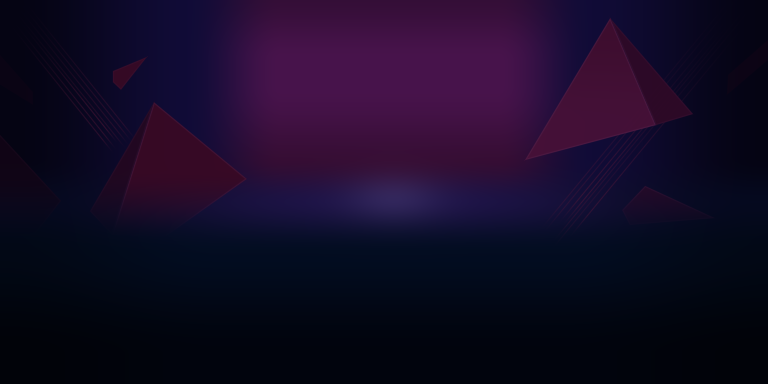
Give the GLSL for this background, as a Shadertoy shader.

```glsl
const vec3 EDGE_NAVY = vec3(0.018, 0.015, 0.075);
const vec3 INDIGO = vec3(0.065, 0.045, 0.215);
const vec3 MAGENTA = vec3(0.280, 0.075, 0.295);
const vec3 PLUM = vec3(0.205, 0.050, 0.195);
const vec3 HAZE = vec3(0.115, 0.075, 0.275);
const vec3 HAZE_SIDE = vec3(0.020, 0.035, 0.120);
const vec3 FLOOR_TOP = vec3(0.010, 0.050, 0.130);
const vec3 FLOOR_LOW = vec3(0.005, 0.016, 0.052);
const vec3 GLOW = vec3(0.080, 0.075, 0.085);
const vec3 FACE_LIT = vec3(0.275, 0.065, 0.215);
const vec3 FACE_RED = vec3(0.220, 0.035, 0.140);
const vec3 FACE_DARK = vec3(0.180, 0.035, 0.150);
const vec3 SHADE = vec3(0.075, 0.018, 0.085);
const vec3 RIM = vec3(0.360, 0.150, 0.320);
const vec3 BEAM = vec3(0.340, 0.090, 0.220);
const vec2 GLOW_CENTER = vec2(1.025, 0.485);
const vec2 GLOW_SIZE = vec2(0.125, 0.065);
const float BEAM_SPREAD = 0.040;
const int BEAM_COUNT = 7;

float hash(float n) {
    return fract(sin(n * 12.9898) * 43758.5453);
}

// Signed distance to a line, positive on the left of a to b
float side(vec2 p, vec2 a, vec2 b) {
    vec2 d = normalize(b - a);
    return dot(p - a, vec2(-d.y, d.x));
}

// Convex shapes with clockwise corners
float triangle(vec2 p, vec2 a, vec2 b, vec2 c) {
    return max(side(p, a, b), max(side(p, b, c), side(p, c, a)));
}

float quad(vec2 p, vec2 a, vec2 b, vec2 c, vec2 d) {
    return max(max(side(p, a, b), side(p, b, c)), max(side(p, c, d), side(p, d, a)));
}

float cover(float d) {
    float aa = 0.75 / iResolution.y;
    return 1.0 - smoothstep(-aa, aa, d);
}

// Face fill with a thin light rim
void paint(inout vec3 col, float d, vec3 tint, float fade, float rim) {
    float line = 1.0 - smoothstep(0.0, 0.004, abs(d + 0.001));
    col = mix(col, mix(tint, RIM, line * rim), cover(d) * fade);
}

// Parallel thin streaks, brightening from a to b
float beams(vec2 p, vec2 a, vec2 b, float seed) {
    vec2 axis = normalize(b - a);
    float along = dot(p - a, axis) / length(b - a);
    float across = side(p, a, b);
    float sum = 0.0;
    for (int i = 0; i < BEAM_COUNT; i++) {
        float k = float(i);
        float r = hash(k + seed);
        float offset = BEAM_SPREAD * (2.0 * (k + 0.6 * r) / float(BEAM_COUNT) - 1.0);
        float span = smoothstep(-0.05, 0.75, along - 0.15 * r)
                   * (1.0 - smoothstep(0.90, 1.02, along + 0.10 * r));
        sum += cover(abs(across - offset) - 0.0013) * span * (0.35 + 0.65 * r);
    }
    return min(sum, 1.0);
}

vec3 background(vec2 p) {
    float x = abs(p.x - 1.015);
    vec3 wall = mix(INDIGO, EDGE_NAVY, smoothstep(0.50, 0.98, x));
    vec3 panel = mix(PLUM, MAGENTA, smoothstep(0.54, 0.78, p.y));
    panel *= 1.0 - 0.28 * smoothstep(0.84, 1.02, p.y);
    wall = mix(wall, panel, 1.0 - smoothstep(0.28, 0.53, x));

    // Haze sinking into the dark floor
    vec3 haze = mix(HAZE, HAZE_SIDE, smoothstep(0.15, 0.95, x));
    vec3 ground = mix(FLOOR_LOW, FLOOR_TOP, smoothstep(0.08, 0.37, p.y));
    ground *= 1.0 - 0.35 * smoothstep(0.45, 1.0, x);
    vec3 col = mix(ground, haze, smoothstep(0.34, 0.48, p.y));
    return mix(col, wall, smoothstep(0.47, 0.59, p.y));
}

void mainImage(out vec4 fragColor, in vec2 fragCoord) {
    vec2 p = fragCoord / iResolution.y;
    p.x += 1.0 - 0.5 * iResolution.x / iResolution.y;
    vec3 col = background(p);
    float fog = smoothstep(0.37, 0.56, p.y);

    // Distant shards and streaks
    paint(col, quad(p, vec2(0.0, 0.857), vec2(0.086, 0.76), vec2(0.086, 0.727), vec2(0.0, 0.78)), SHADE, 0.4, 0.0);
    paint(col, quad(p, vec2(2.0, 0.896), vec2(2.0, 0.844), vec2(1.893, 0.753), vec2(1.896, 0.805)), SHADE, 0.5, 0.0);
    paint(col, quad(p, vec2(-0.01, 0.66), vec2(0.159, 0.477), vec2(0.09, 0.388), vec2(-0.02, 0.388)), SHADE, 0.8 * fog, 0.1);
    col = mix(col, BEAM, 0.65 * beams(p, vec2(0.03, 0.99), vec2(0.335, 0.61), 3.0));
    col = mix(col, BEAM, 0.60 * beams(p, vec2(1.95, 1.0), vec2(1.43, 0.37), 8.0));

    // Left pyramid and small shard
    vec2 apex = vec2(0.401, 0.734), foot = vec2(0.292, 0.388);
    paint(col, triangle(p, apex, foot, vec2(0.234, 0.45)), FACE_DARK * 0.8, 0.85 * fog, 0.15);
    paint(col, quad(p, apex, vec2(0.643, 0.534), vec2(0.43, 0.383), foot), FACE_RED, 0.95 * fog, 0.35);
    paint(col, quad(p, vec2(0.383, 0.852), vec2(0.315, 0.766), vec2(0.294, 0.786), vec2(0.294, 0.815)), FACE_RED, 0.9, 0.15);

    // Right pyramid and low shard
    apex = vec2(1.589, 0.953);
    vec2 ridge = vec2(1.708, 0.674);
    vec3 lit = mix(FACE_LIT, FACE_RED, 0.5 * smoothstep(0.68, 0.95, p.y));
    paint(col, triangle(p, apex, vec2(1.805, 0.703), ridge), FACE_DARK, 0.95, 0.15);
    paint(col, triangle(p, apex, ridge, vec2(1.367, 0.583)), lit, 0.95, 0.4);
    paint(col, quad(p, vec2(1.68, 0.516), vec2(1.862, 0.432), vec2(1.64, 0.414), vec2(1.62, 0.453)), FACE_DARK, 0.8 * fog, 0.3);

    // Horizon glow
    vec2 g = (p - GLOW_CENTER) / GLOW_SIZE;
    col += GLOW * exp(-dot(g, g));
    fragColor = vec4(col, 1.0);
}
```
